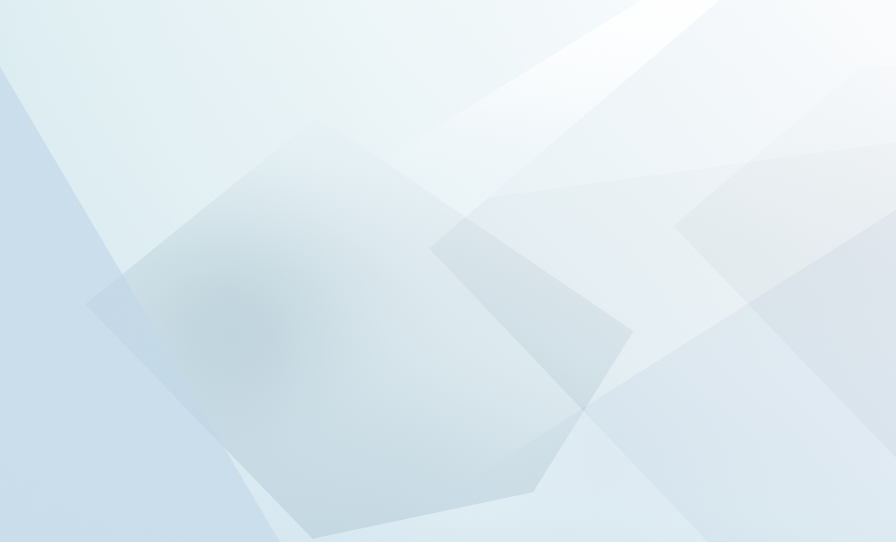
A Shadertoy shader for this background:

```glsl
// Pale blue backdrop of overlapping translucent facets with soft smudges.
// A four-corner gradient is tinted layer by layer through half-plane masks,
// each with its own fade, and finished with a fine dither.

#define ASPECT 1.652
#define TOP_LEFT vec3(0.865, 0.930, 0.945)
#define TOP_RIGHT vec3(0.995, 0.996, 1.0)
#define BOTTOM_LEFT vec3(0.800, 0.880, 0.920)
#define BOTTOM_RIGHT vec3(0.890, 0.940, 0.965)
#define WEDGE_BLUE vec3(0.790, 0.866, 0.922)
#define COOL_TINT vec3(1.0, 0.80, 0.68)
#define GREY_TINT vec3(1.0, 0.92, 0.88)
#define BLUE_TINT vec3(1.0, 0.80, 0.45)
#define DITHER 0.003

// Signed distance to the line a-b, positive on its left
float side(vec2 p, vec2 a, vec2 b) {
    vec2 along = normalize(b - a), q = p - a;
    return along.x * q.y - along.y * q.x;
}

// Antialiased coverage, one pixel wide
float cover(float d) {
    return clamp(d * iResolution.y + 0.5, 0.0, 1.0);
}

float fall(float low, float high, float v) {
    return 1.0 - smoothstep(low, high, v);
}

float smudge(vec2 p, vec2 centre, vec2 radius) {
    vec2 q = (p - centre) / radius;
    return exp(-dot(q, q));
}

float hash(vec2 p) {
    return fract(sin(dot(p, vec2(12.9898, 78.233))) * 43758.5453);
}

void mainImage(out vec4 fragColor, in vec2 fragCoord) {
    vec2 uv = fragCoord / iResolution.xy;
    vec2 p = uv * vec2(ASPECT, 1.0);

    // Base gradient
    float across = pow(uv.x, 0.8);
    vec3 color = mix(mix(BOTTOM_LEFT, BOTTOM_RIGHT, across),
                     mix(TOP_LEFT, TOP_RIGHT, across), pow(uv.y, 0.55));

    // Shared edges of the middle band
    vec2 bandTip = vec2(0.791, 0.542);
    float bandTop = side(p, vec2(1.327, 1.0), bandTip);
    float bandLow = side(p, bandTip, vec2(1.305, 0.0));
    float band = cover(min(bandTop, bandLow));

    // White beam along the upper edge of the band
    float beam = cover(side(p, vec2(1.183, 1.0), vec2(0.731, 0.720)));
    beam *= cover(-bandTop) * smoothstep(0.66, 1.0, p.y);
    color = mix(color, vec3(1.0), 0.85 * beam);

    // Left wedge
    float wedge = cover(side(p, vec2(0.516, 0.0), vec2(0.0, 0.877)));
    color = mix(color, WEDGE_BLUE, 0.9 * wedge);

    // Large central facet, fading out upward
    vec2 west = vec2(0.157, 0.439), south = vec2(0.576, 0.006);
    vec2 southEast = vec2(0.983, 0.092), east = vec2(1.168, 0.389);
    vec2 north = vec2(0.585, 0.785);
    float facet = min(side(p, west, south), side(p, south, southEast));
    facet = min(facet, min(side(p, southEast, east), side(p, east, north)));
    facet = cover(min(facet, side(p, north, west)));
    float depth = 0.045 * fall(0.45, 0.85, p.y) + 0.028 * fall(0.0, 0.35, p.y);
    color -= COOL_TINT * facet * depth * mix(1.0, 0.6, wedge);

    // Smudges inside the facet
    float smoke = 0.075 * smudge(p, vec2(0.441, 0.398), vec2(0.20, 0.19))
                + 0.018 * smudge(p, vec2(0.753, 0.161), vec2(0.20, 0.15));
    color -= COOL_TINT * smoke * facet * (1.0 - wedge);

    // Middle band, darkest along its lower edge
    float bandDepth = 0.014 + 0.036 * exp(-max(bandLow, 0.0) / 0.25)
                    * fall(0.25, 0.65, p.y) * mix(0.45, 1.0, facet);
    color -= COOL_TINT * band * bandDepth;

    // Faint grey sheet below a shallow line
    float sheet = cover(side(p, vec2(1.652, 0.738), vec2(0.892, 0.634)));
    color -= GREY_TINT * sheet * band * 0.014 * smoothstep(0.2, 0.6, p.y);

    // Right facet
    vec2 rightTip = vec2(1.241, 0.583);
    float right = min(side(p, vec2(1.587, 0.877), rightTip),
                      side(p, rightTip, vec2(1.652, 0.155)));
    right = cover(min(right, 0.877 - p.y));
    color -= GREY_TINT * right * mix(0.028, 0.008, smoothstep(0.5, 0.88, p.y));

    // Blue area under the long rising diagonal
    float rise = cover(side(p, vec2(1.652, 0.613), vec2(1.075, 0.247)));
    color -= BLUE_TINT * rise * 0.036 * smoothstep(0.8, 1.15, p.x)
           * smoothstep(-0.15, 0.25, p.y);

    color += DITHER * (hash(fragCoord) - 0.5);
    fragColor = vec4(clamp(color, 0.0, 1.0), 1.0);
}
```
